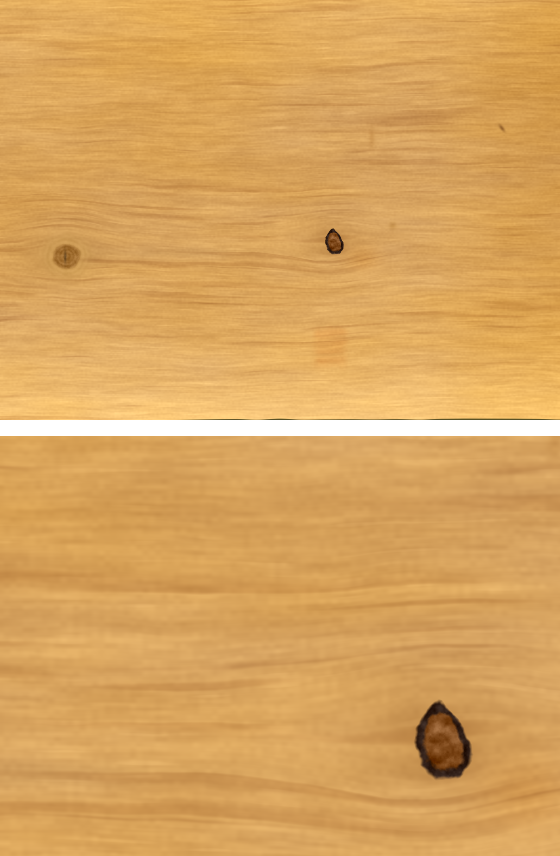
Top, the full canvas; bottom, a detail of the centre.
Write a Shadertoy shader that draws this texture.

```glsl
// Pale honey pine board with horizontal grain, one round knot and one dark knot.
// Stretched value noise makes the fibres; the grain coordinate bends round the
// knots, and scattered thin spindles add the darker resin streaks.

float hash(vec2 p) {
    vec3 q = fract(vec3(p.xyx) * 0.1031);
    q += dot(q, q.yzx + 33.33);
    return fract((q.x + q.y) * q.z);
}

float noise(vec2 p) {
    vec2 i = floor(p), f = fract(p);
    f = f * f * (3.0 - 2.0 * f);
    return mix(mix(hash(i), hash(i + vec2(1, 0)), f.x),
               mix(hash(i + vec2(0, 1)), hash(i + vec2(1, 1)), f.x), f.y);
}

// Fractal noise centred on zero
float fbm(vec2 p) {
    float sum = 0.0, amp = 0.5;
    for (int i = 0; i < 4; i++) {
        sum += amp * (noise(p) - 0.5);
        p = p * 2.03 + 17.3;
        amp *= 0.5;
    }
    return sum;
}

// Soft elliptical spot
float spot(vec2 d, vec2 size) {
    d /= size;
    return exp(-dot(d, d));
}

// Grain lines spread apart on both sides of a knot
float bend(vec2 d, float radius) {
    return -d.y * 0.6 * spot(d, vec2(2.6, 1.9) * radius);
}

void mainImage(out vec4 fragColor, in vec2 fragCoord) {
    vec2 p = fragCoord / iResolution.y;
    float aspect = iResolution.x / iResolution.y;
    vec2 roundKnot = p - vec2(0.118 * aspect, 0.39);
    vec2 darkKnot = p - vec2(0.596 * aspect, 0.425);

    // Wavy grain coordinate
    vec2 g = p;
    g.y += bend(roundKnot, 0.045) + bend(darkKnot, 0.036);
    g.y += 0.04 * fbm(p * vec2(1.8, 2.5) + 4.0) + 0.01 * fbm(p * vec2(7.0, 12.0));

    // Lightness: bright edges and a dull middle, then finer and finer fibres
    float tone = 1.2 * exp(-p.y * 5.5) + 0.55 * exp((p.y - 1.0) * 5.0) - 0.28;
    tone -= 0.22 * smoothstep(0.9, 1.35, p.x) * smoothstep(0.0, 0.3, p.y);
    tone += 0.4 * fbm(g * vec2(2.0, 7.0) + 9.0);
    tone += 0.45 * fbm(g * vec2(4.0, 42.0));
    tone += 0.65 * fbm(g * vec2(9.0, 125.0) + 31.0);
    tone += 0.36 * (noise(g * vec2(30.0, 270.0)) - 0.5);
    tone += 0.22 * (noise(p * vec2(200.0, 230.0)) - 0.5);
    vec3 col = vec3(0.868, 0.658, 0.364) + vec3(0.125, 0.135, 0.105) * tone;

    // Ochre and grey-tan blotches
    float warmth = fbm(p * vec2(2.2, 4.5) + 52.0) + 0.4 * fbm(g * vec2(6.0, 28.0) + 7.0);
    warmth += 0.22 * smoothstep(0.6, 1.0, p.y) + 0.25 * smoothstep(0.95, 1.3, p.x) - 0.06;
    col += vec3(0.015, -0.018, -0.115) * warmth;

    // Thin reddish pores along the grain
    float pores = smoothstep(0.62, 0.92, noise(g * vec2(5.0, 120.0) + 70.0));
    pores *= smoothstep(0.3, 0.75, noise(g * vec2(3.0, 9.0) + 20.0));
    col *= 1.0 - vec3(0.07, 0.11, 0.15) * pores;

    // Scattered spindle streaks
    for (int i = 0; i < 44; i++) {
        float id = float(i);
        vec2 centre = vec2(hash(vec2(id, 1.7)) * aspect, hash(vec2(id, 8.3)));
        vec2 size = vec2(mix(0.02, 0.11, hash(vec2(id, 4.1))),
                         mix(0.0013, 0.0042, pow(hash(vec2(id, 6.9)), 3.0)));
        float streak = spot(g - centre, size) * (0.3 + 0.8 * noise(g * vec2(25.0, 200.0)));
        col *= 1.0 - vec3(0.08, 0.12, 0.15) * streak;
    }

    // Faint pale fibres
    float flecks = smoothstep(0.75, 0.97, noise(g * vec2(18.0, 210.0) + 11.0));
    col += vec3(0.025, 0.027, 0.024) * flecks;

    // Grey line between the knots, red stain, and small brown flecks
    float fray = 0.6 + 1.2 * fbm(g * vec2(8.0, 70.0));
    col *= 1.0 - vec3(0.06, 0.07, 0.08) * fray * spot(p - vec2(0.45, 0.398), vec2(0.26, 0.011));
    vec2 stain = abs(p - vec2(0.785, 0.172) + 0.02 * fbm(p * 30.0));
    float stainMask = smoothstep(0.05, 0.025, stain.x) * smoothstep(0.06, 0.03, stain.y);
    col *= 1.0 - vec3(0.02, 0.10, 0.18) * stainMask * fray;
    vec2 fleck = p - vec2(1.195, 0.695);
    fleck.x += 0.6 * fleck.y;
    col *= 1.0 - vec3(0.32, 0.40, 0.48) * spot(fleck, vec2(0.005, 0.008));
    col *= 1.0 - vec3(0.10, 0.14, 0.25) * spot(p - vec2(0.935, 0.463), vec2(0.009));
    col *= 1.0 - vec3(0.07, 0.11, 0.18) * spot(p - vec2(0.885, 0.67), vec2(0.007, 0.022));

    // Round knot: pale ringed collar, brown heart, small crack
    float r = length(roundKnot * vec2(1.0, 1.08)) + 0.012 * fbm(p * 35.0);
    vec3 ringed = vec3(0.81, 0.62, 0.34) + 0.02 * sin(r * 520.0) + 0.09 * fbm(p * 90.0);
    col *= 1.0 - vec3(0.06, 0.07, 0.09) * spot(roundKnot, vec2(0.11, 0.06));
    col = mix(col, ringed, 0.6 * smoothstep(0.075, 0.04, r));
    vec3 heart = vec3(0.62, 0.42, 0.18) + 0.02 * sin(r * 700.0) + 0.22 * fbm(p * 110.0);
    col = mix(col, heart, 0.95 * smoothstep(0.036, 0.027, r));
    col *= 1.0 - 0.35 * spot(roundKnot + vec2(0.002, 0.002), vec2(0.003, 0.014));

    // Dark knot: teardrop with an uneven bark rim and rusty heart
    col *= 1.0 - vec3(0.11, 0.15, 0.20) * spot(darkKnot, vec2(0.05, 0.04));
    col *= 1.0 - vec3(0.03, 0.08, 0.19) * spot(darkKnot - vec2(0.07, -0.04), vec2(0.045, 0.03));
    vec2 drop = darkKnot + vec2(0.12 * darkKnot.y, 0.0);
    drop.x /= mix(1.0, 0.5, smoothstep(0.004, 0.03, drop.y));
    float shape = length(drop / vec2(0.021, 0.029)) + 0.45 * fbm(p * 65.0);
    vec3 rust = vec3(0.50, 0.29, 0.11) + 0.5 * fbm(p * 120.0);
    vec3 bark = vec3(0.18, 0.11, 0.08) + 0.25 * fbm(p * 160.0);
    vec3 knot = mix(rust, bark, smoothstep(0.68, 0.84, shape + 0.3 * fbm(p * 100.0)));
    col = mix(col, knot, smoothstep(1.1, 0.94, shape));

    // Worn dark lower edge
    float edge = 0.003 * smoothstep(0.35, 0.6, p.x) * (0.3 + noise(p * vec2(18.0, 1.0)));
    col = mix(vec3(0.35, 0.32, 0.15), col, smoothstep(edge - 0.002, edge + 0.001, p.y));

    fragColor = vec4(clamp(col, 0.0, 1.0), 1.0);
}
```
